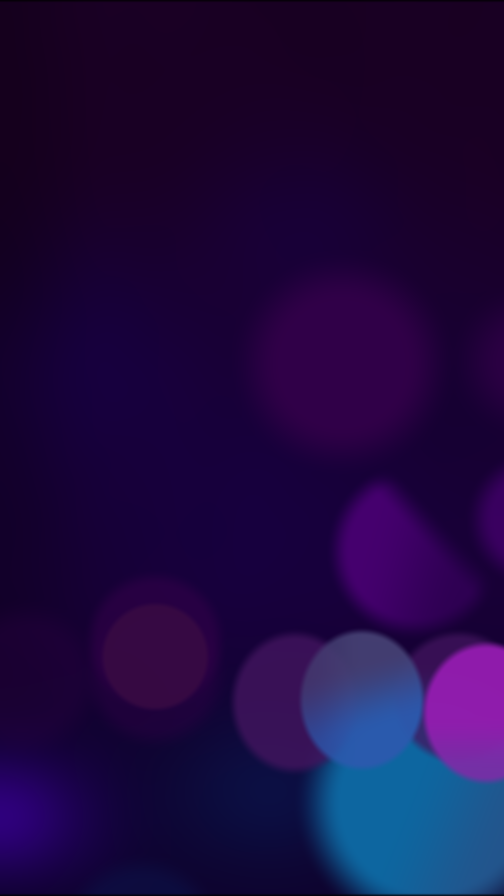
This background is drawn by a WebGL 1 fragment shader. Its source:

```glsl
precision highp float;

uniform vec2 u_resolution;

// Canvas spans 1 unit across and HEIGHT units up
const float HEIGHT = 1.7778;
const float HAZE_STRENGTH = 0.012;
const float EDGE_LINE = 0.006;

const vec3 TOP_PLUM = vec3(0.100, 0.000, 0.140);
const vec3 MID_INDIGO = vec3(0.092, 0.000, 0.205);
const vec3 BASE_NAVY = vec3(0.050, 0.008, 0.170);
const vec3 INDIGO_GLOW = vec3(0.085, 0.000, 0.270);
const vec3 NAVY_GLOW = vec3(0.045, 0.075, 0.290);
const vec3 VIOLET_GLOW = vec3(0.180, 0.000, 0.480);
const vec3 PLUM = vec3(0.195, 0.000, 0.285);
const vec3 PETAL = vec3(0.270, 0.000, 0.430);
const vec3 MAUVE = vec3(0.225, 0.045, 0.260);
const vec3 DUSK = vec3(0.260, 0.080, 0.370);
const vec3 SLATE = vec3(0.270, 0.250, 0.450);
const vec3 AZURE = vec3(0.170, 0.350, 0.680);
const vec3 CYAN = vec3(0.050, 0.420, 0.650);
const vec3 STEEL = vec3(0.140, 0.350, 0.570);
const vec3 MAGENTA = vec3(0.580, 0.110, 0.690);
const vec3 ORCHID = vec3(0.470, 0.180, 0.650);

// Coverage of a soft-edged ellipse
float bokeh(vec2 p, vec2 centre, vec2 radii, float blur) {
  float d = (length((p - centre) / radii) - 1.0) * min(radii.x, radii.y);
  return 1.0 - smoothstep(-blur, blur, d);
}

// Gaussian falloff
float glow(vec2 p, vec2 centre, vec2 size) {
  vec2 d = (p - centre) / size;
  return exp(-dot(d, d));
}

// Layered sines, roughly -1 to 1
float haze(vec2 p) {
  float sum = 0.0;
  float weight = 0.5;
  for (int i = 0; i < 4; i++) {
    sum += weight * sin(p.x * 4.0 + 1.7 * sin(p.y * 3.0)) * cos(p.y * 5.0 + p.x);
    p = mat2(0.8, 0.6, -0.6, 0.8) * p * 1.7 + 1.3;
    weight *= 0.5;
  }
  return sum;
}

vec3 backdrop(vec2 p) {
  vec3 col = mix(BASE_NAVY, MID_INDIGO, smoothstep(0.15, 0.65, p.y));
  col = mix(col, TOP_PLUM, smoothstep(0.95, 1.5, p.y));
  col *= mix(0.80, 1.0, smoothstep(0.0, 0.22, p.x));
  col = mix(col, INDIGO_GLOW, 0.55 * glow(p, vec2(0.20, 1.06), vec2(0.16, 0.22)));
  col = mix(col, INDIGO_GLOW, 0.45 * glow(p, vec2(0.60, 1.33), vec2(0.22, 0.18)));
  col = mix(col, INDIGO_GLOW, 0.55 * glow(p, vec2(0.50, 0.72), vec2(0.32, 0.25)));
  col = mix(col, NAVY_GLOW, 0.75 * glow(p, vec2(0.53, 0.21), vec2(0.20, 0.15)));
  col = mix(col, VIOLET_GLOW, glow(p, vec2(-0.01, 0.16), vec2(0.18, 0.13)));
  return col * (1.0 + HAZE_STRENGTH * 6.0 * haze(p));
}

// Faint purple discs in the distance
vec3 farLights(vec3 col, vec2 p) {
  col = mix(col, PLUM, 0.95 * bokeh(p, vec2(0.68, 1.056), vec2(0.175), 0.055));
  col = mix(col, PLUM, 0.75 * bokeh(p, vec2(1.05, 1.06), vec2(0.105), 0.06));
  col = mix(col, PLUM, 0.30 * bokeh(p, vec2(0.05, 0.43), vec2(0.13), 0.035));

  // Petal: a disc trimmed by a diagonal
  float trim = dot(p - vec2(0.741, 0.829), vec2(0.73, 0.68));
  float petal = bokeh(p, vec2(0.825, 0.685), vec2(0.155), 0.025);
  petal *= 1.0 - smoothstep(-0.02, 0.045, trim);
  float fade = mix(1.0, 0.5, smoothstep(0.72, 0.95, p.x + 0.3 * (0.69 - p.y)));
  col = mix(col, PETAL, petal * fade);
  return mix(col, PETAL, 0.75 * bokeh(p, vec2(1.06, 0.748), vec2(0.11), 0.03));
}

// Overlapping bright discs along the bottom
vec3 nearLights(vec3 col, vec2 p) {
  col = mix(col, PLUM, 0.60 * bokeh(p, vec2(0.308, 0.505), vec2(0.128), 0.018));
  col = mix(col, PLUM, 0.40 * bokeh(p, vec2(0.308, 0.435), vec2(0.125), 0.025));
  col = mix(col, MAUVE, 0.80 * bokeh(p, vec2(0.308, 0.475), vec2(0.104), 0.007));
  col = mix(col, NAVY_GLOW, 0.55 * bokeh(p, vec2(0.28, -0.08), vec2(0.14), 0.03));

  vec3 pool = mix(CYAN, STEEL, smoothstep(0.80, 1.05, p.x + 0.4 * (0.2 - p.y)));
  col = mix(col, pool, 0.95 * bokeh(p, vec2(0.855, 0.185), vec2(0.225), 0.05));

  col = mix(col, DUSK, 0.80 * bokeh(p, vec2(0.585, 0.384), vec2(0.122, 0.135), 0.012));
  col = mix(col, DUSK, 0.75 * bokeh(p, vec2(0.91, 0.395), vec2(0.125), 0.012));

  vec3 lens = mix(AZURE, SLATE, smoothstep(0.32, 0.47, p.y - 0.3 * (p.x - 0.718)));
  float lensFill = mix(0.72, 0.95, smoothstep(0.60, 0.72, p.x));
  col = mix(col, lens, lensFill * bokeh(p, vec2(0.718, 0.389), vec2(0.121, 0.136), 0.008));

  vec3 bloom = mix(ORCHID, MAGENTA, smoothstep(0.24, 0.36, p.y));
  return mix(col, bloom, 0.95 * bokeh(p, vec2(0.965, 0.363), vec2(0.123, 0.136), 0.009));
}

void main() {
  vec2 p = gl_FragCoord.xy / u_resolution * vec2(1.0, HEIGHT);
  vec3 col = nearLights(farLights(backdrop(p), p), p);

  // Dark line at the top and bottom edges
  float edge = min(p.y, HEIGHT - p.y);
  col *= mix(0.25, 1.0, smoothstep(0.0, EDGE_LINE, edge));
  gl_FragColor = vec4(col, 1.0);
}
```
